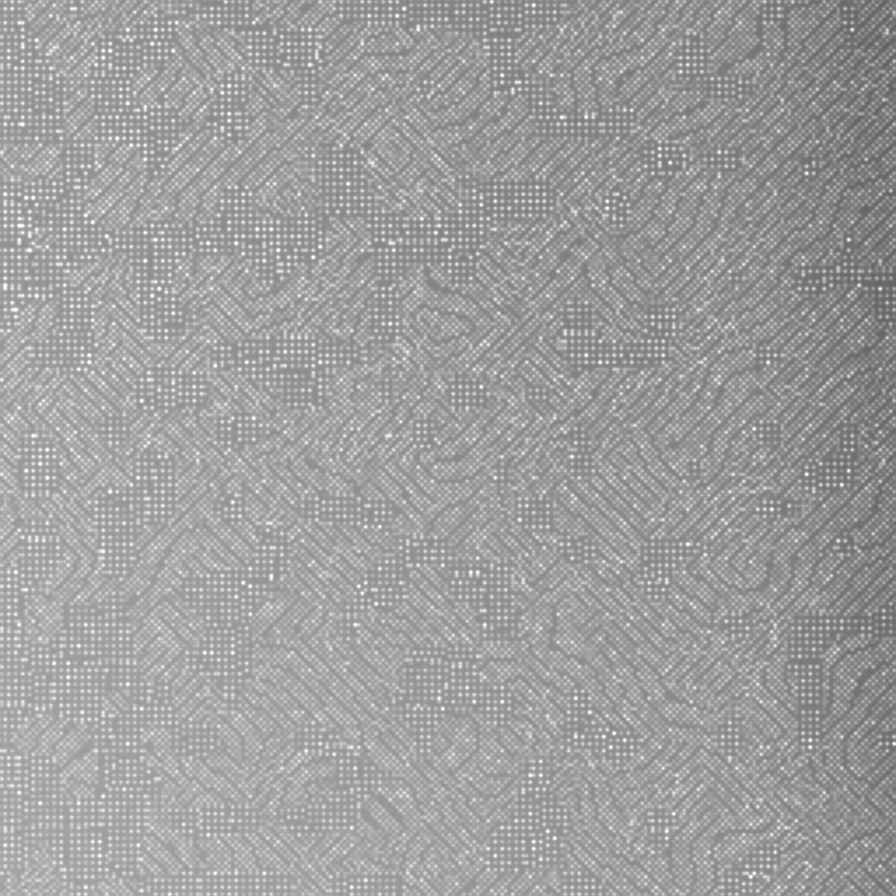
Give the GLSL for this texture, as a Shadertoy shader.

```glsl
// Brushed grey sheet covered by a fine weave of glinting dots in diagonal and square patches.

float hash(vec2 p) {
    vec3 q = fract(p.xyx * vec3(0.1031, 0.1030, 0.0973));
    q += dot(q, q.yzx + 33.33);
    return fract((q.x + q.y) * q.z);
}

float noise(vec2 p) {
    vec2 i = floor(p), f = fract(p);
    f = f * f * (3.0 - 2.0 * f);
    return mix(mix(hash(i), hash(i + vec2(1, 0)), f.x),
               mix(hash(i + vec2(0, 1)), hash(i + vec2(1, 1)), f.x), f.y);
}

// Threads two or three cells apart; the drift makes them break and shift
float threads(float across, float drift) {
    return step(fract(across * 0.42 + drift), 0.42);
}

// Brightness of the dot in one weave cell
float dotStrength(vec2 cell) {
    float grain = hash(cell + 7.0);
    float rising = threads(cell.x - cell.y, 1.3 * noise(cell / 17.0 + 40.0));
    float falling = threads(cell.x + cell.y, 1.3 * noise(cell / 17.0 + 90.0));
    vec2 shift = floor(2.0 * vec2(noise(cell / 12.0), noise(cell / 12.0 + 50.0)));
    vec2 even = 1.0 - mod(cell + shift, 2.0);
    float square = 1.4 * even.x * even.y;

    // The left favours the grid, the middle falling and the right rising threads
    vec2 uv = cell / 256.0;
    float isSquare = smoothstep(0.55, 0.65, noise(cell / 11.0 + 11.0) + 0.17 - 0.4 * uv.x);
    float isRising = smoothstep(0.45, 0.55, noise(cell / 13.0 + 70.0)
        + 0.4 * smoothstep(0.5, 0.9, uv.x + 0.4 * (uv.y - 0.5)) + 0.25 * (uv.y - 0.6));
    float lit = mix(mix(falling, rising, isRising), square, isSquare);

    float sparkle = 0.35 * smoothstep(0.94, 0.98, grain);
    return lit * (0.34 + 0.64 * grain + sparkle) + (1.0 - min(lit, 1.0)) * 0.1 * grain;
}

void mainImage(out vec4 fragColor, in vec2 fragCoord) {
    vec2 uv = fragCoord / iResolution.xy;
    vec2 grid = uv * 256.0;
    vec2 home = floor(grid);

    // Soft dots gathered from the neighbouring cells
    float glint = 0.0;
    for (int y = -1; y <= 1; y++) {
        for (int x = -1; x <= 1; x++) {
            vec2 cell = home + vec2(x, y);
            vec2 d = grid - cell - 0.5;
            glint += dotStrength(cell) * exp(-3.0 * dot(d, d));
        }
    }

    // Broad sheen: light at the lower left, falling off to the right edge
    float sheen = 0.705 - 0.05 * uv.y - 0.1 * uv.x;
    sheen -= 0.085 * smoothstep(0.8, 1.03, uv.x + 0.03 * (uv.y - 0.5));
    sheen -= 0.02 * exp(-14.0 * dot(uv - vec2(0.68, 0.7), uv - vec2(0.68, 0.7)));

    // The weave shows weaker on the bright lower left
    float contrast = 0.34 - 0.09 * smoothstep(0.75, 0.1, length(uv - vec2(0.25, 0.05)));
    float grey = sheen + contrast * (glint - 0.31);
    fragColor = vec4(vec3(clamp(grey, 0.0, 1.0)), 1.0);
}
```
